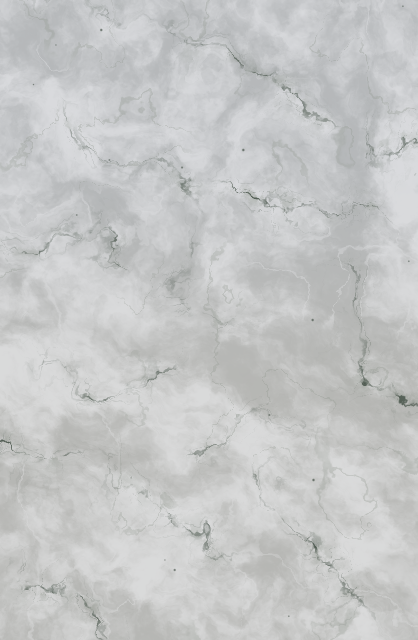
Reproduce this texture procedurally as a Shadertoy shader.

```glsl
// Pale polished marble: crisp cloudy mottling, a band of slanted streaks, and thin
// broken grey-green veins. Clouds are domain-warped fbm; each vein is a hashed line
// segment bent by rough noise, with a grainy halo and a web of side cracks.

const vec3 COOL_WHITE = vec3(0.850, 0.855, 0.866);
const vec3 WARM_WHITE = vec3(0.852, 0.854, 0.855);
const vec3 COOL_GREY = vec3(0.712, 0.722, 0.730);
const vec3 WARM_GREY = vec3(0.715, 0.717, 0.706);
const vec3 HAZE_GREEN = vec3(0.55, 0.58, 0.54);
const vec3 VEIN_DARK = vec3(0.27, 0.32, 0.28);
const int VEIN_COUNT = 14;
const int SPECK_COUNT = 16;

float hash(vec2 p) {
    return fract(sin(dot(p, vec2(127.1, 311.7))) * 43758.5453);
}

float noise(vec2 p) {
    vec2 i = floor(p), f = fract(p);
    f = f * f * (3.0 - 2.0 * f);
    float low = mix(hash(i), hash(i + vec2(1, 0)), f.x);
    float high = mix(hash(i + vec2(0, 1)), hash(i + vec2(1, 1)), f.x);
    return mix(low, high, f.y);
}

vec2 rotate(vec2 p, float angle) {
    float c = cos(angle), s = sin(angle);
    return vec2(c * p.x + s * p.y, c * p.y - s * p.x);
}

// Layered noise around 0.5; a higher gain gives a rougher result
float fbm(vec2 p, float gain) {
    float sum = 0.0, total = 0.0, amp = 1.0;
    for (int i = 0; i < 6; i++) {
        sum += amp * noise(p);
        total += amp;
        p = rotate(p, 0.6) * 2.03 + 17.3;
        amp *= gain;
    }
    return sum / total;
}

vec2 warp(vec2 p, float scale, float amount) {
    vec2 shift = vec2(fbm(p * scale, 0.55), fbm(p * scale + 41.7, 0.55));
    return p + amount * (shift - 0.5);
}

// Thin line where smooth noise crosses its middle value
float crack(vec2 p, float scale, float width) {
    float n = abs(noise(p * scale) - 0.5) / scale;
    return 1.0 - smoothstep(width * 0.2, width, n);
}

// x: sharp core, y: surrounding halo of one vein
vec2 vein(vec2 p, vec2 centre, float angle, float halfLength, float width, float pixel) {
    vec2 q = rotate(p - centre, angle);
    float reach = 1.0 - smoothstep(0.5, 1.0, abs(q.x) / halfLength);
    float d = abs(q.y + 0.025 * sin(q.x * 19.0 + centre.x * 30.0));
    float core = 1.0 - smoothstep(width * 0.3, width + pixel, d);
    return reach * vec2(core, exp(-d / 0.030));
}

// Cloud density: mottled everywhere, drawn out into streaks where asked
float clouds(vec2 p, float streaking) {
    float mottled = fbm(warp(p, 5.0, 0.30) * 5.0, 0.62);
    vec2 along = rotate(warp(p, 6.0, 0.16), -0.42) * vec2(3.5, 11.0);
    float streaked = fbm(along + 9.0, 0.62);
    float flakes = smoothstep(0.44, 0.56, fbm(warp(p, 9.0, 0.12) * 11.0 + 60.0, 0.55));
    return mix(mottled, streaked, streaking * 0.8) + 0.07 * (flakes - 0.5);
}

float specks(vec2 p, float height, float pixel) {
    float ink = 0.0;
    for (int i = 0; i < SPECK_COUNT; i++) {
        float k = float(i);
        vec2 centre = vec2(hash(vec2(k, 3.1)), height * hash(vec2(k, 8.4)));
        float radius = mix(0.0008, 0.0026, hash(vec2(k, 5.7)));
        ink = max(ink, 1.0 - smoothstep(radius - pixel, radius + pixel, length(p - centre)));
    }
    return ink;
}

void mainImage(out vec4 fragColor, in vec2 fragCoord) {
    float pixel = 1.0 / iResolution.x;
    float height = iResolution.y * pixel;
    vec2 p = fragCoord * pixel;
    float level = p.y / height;

    // Cloudy stone body, cool above and warm below
    float streaking = smoothstep(0.08, 0.25, level) * (1.0 - smoothstep(0.42, 0.62, level));
    float cloud = clouds(p, streaking) + 0.12 * (fbm(p * 36.0, 0.6) - 0.5);
    float coolness = smoothstep(0.35, 0.8, level);
    vec3 white = mix(WARM_WHITE, COOL_WHITE, coolness);
    vec3 grey = mix(WARM_GREY, COOL_GREY, coolness);
    vec3 color = mix(grey, white, smoothstep(0.27, 0.66, cloud));

    // Faint pale and grey hairlines
    vec2 bent = warp(warp(p, 5.0, 0.26), 24.0, 0.035);
    float patches = smoothstep(0.4, 0.7, noise(p * 6.0 + 3.0));
    color = mix(color, white, 0.45 * (1.0 - patches) * crack(bent + 5.0, 10.0, 0.004));
    color = mix(color, HAZE_GREEN, 0.28 * patches * crack(bent, 9.0, 0.0025));

    // Veins, one per horizontal layer, mostly falling to the right
    vec2 total = vec2(0.0);
    for (int i = 0; i < VEIN_COUNT; i++) {
        float k = float(i);
        float row = (k + 0.2 + 0.6 * hash(vec2(k, 1.3))) / float(VEIN_COUNT);
        vec2 centre = vec2(fract(k * 0.618 + 0.15), row * height);
        float angle = mix(-1.15, 0.15, hash(vec2(k, 2.9)));
        float halfLength = mix(0.12, 0.28, hash(vec2(k, 6.2)));
        float width = mix(0.0015, 0.0036, hash(vec2(k, 4.6)));
        float weight = mix(0.45, 1.0, hash(vec2(k, 9.9)));
        total = max(total, weight * vein(bent, centre, angle, halfLength, width, pixel));
    }
    float grain = smoothstep(0.42, 0.62, fbm(p * 38.0 + 7.0, 0.65));
    float strength = smoothstep(0.38, 0.68, noise(p * 13.0 + 20.0));
    float broken = smoothstep(0.25, 0.6, fbm(p * 30.0 + 33.0, 0.6));
    float web = max(crack(bent + 2.0, 16.0, 0.0022), crack(bent + 8.0, 27.0, 0.0016));
    color = mix(color, HAZE_GREEN, total.y * grain * (0.15 + 0.40 * strength));
    color = mix(color, VEIN_DARK, 0.45 * total.y * web * broken);
    color = mix(color, VEIN_DARK, total.x * broken * (0.30 + 0.65 * strength));

    // Tiny dark mineral specks
    color = mix(color, VEIN_DARK, 0.8 * specks(p, height, pixel));
    fragColor = vec4(color, 1.0);
}
```
